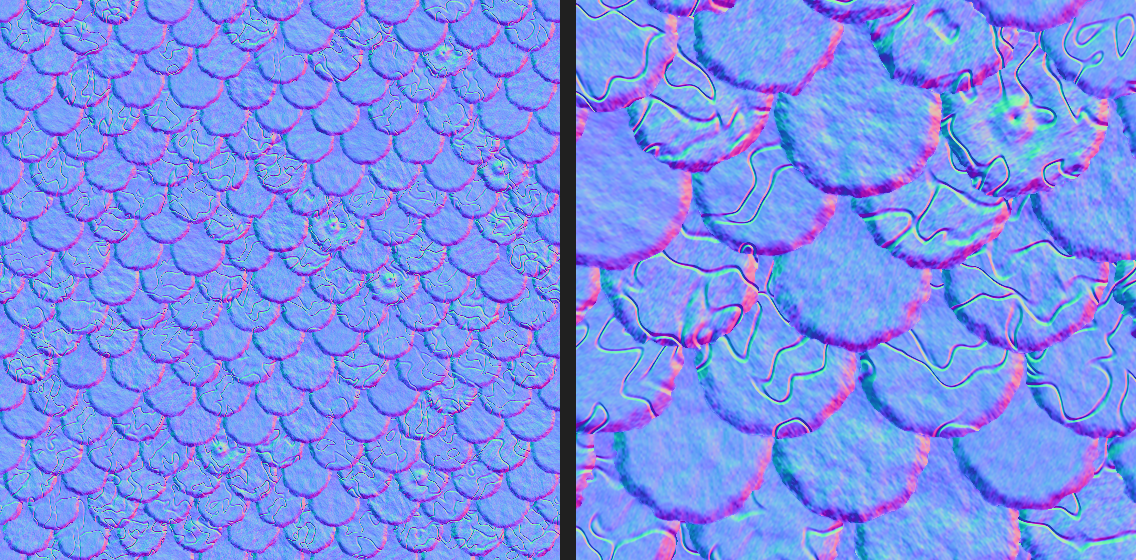
Left, the full canvas; right, a detail of the centre.
Write a three.js fragment shader that draws this texture map.

```glsl
// Tangent-space normal map of overlapping, weathered round scales.
varying vec2 vUv;

const float COLUMNS = 10.0;     // scales across; rows are half a unit apart
const float ROWS = 20.0;
const float BASELINE = 0.07;    // height of the lowest row of tips
const float RIM_WIDTH = 0.1;
const float RIM_SLOPE = 0.8;

float hash(vec2 p) {
  return fract(sin(dot(p, vec2(127.1, 311.7))) * 43758.5453);
}

float noise(vec2 p) {
  vec2 i = floor(p);
  vec2 f = fract(p);
  f = f * f * (3.0 - 2.0 * f);
  float low = mix(hash(i), hash(i + vec2(1.0, 0.0)), f.x);
  float high = mix(hash(i + vec2(0.0, 1.0)), hash(i + vec2(1.0)), f.x);
  return mix(low, high, f.y);
}

float fbm(vec2 p) {
  float sum = 0.0;
  float amp = 0.5;
  for (int i = 0; i < 4; i++) {
    sum += amp * noise(p);
    p = p * 2.03 + 17.3;
    amp *= 0.5;
  }
  return sum;
}

mat2 rotation(float a) {
  return mat2(cos(a), sin(a), -sin(a), cos(a));
}

// Distance to a scale: a half disc below, straight sides above
float scaleDistance(vec2 p, float radius) {
  return length(vec2(p.x, min(p.y, 0.0))) - radius;
}

// Relief of one scale: grain, wrinkles and an occasional ringed dent
float relief(vec2 p, float seed) {
  vec2 q = rotation((seed - 0.5) * 2.4) * p * vec2(1.3, 0.85) + seed * 40.0;
  float grain = fbm(q * 7.0);
  float warp = noise(q * 5.0 + 9.0);
  float fold = abs(noise(q * vec2(4.0, 7.0) + warp * 1.6) - 0.5);
  float wrinkle = smoothstep(0.09, 0.0, fold) * 0.35;
  float r = length(p + vec2(0.05, 0.02));
  float dent = sin(r * 26.0) * exp(-r * 7.0) * step(0.94, seed);
  return grain - wrinkle * step(0.35, fract(seed * 7.0)) + dent * 0.9;
}

vec2 reliefSlope(vec2 p, float seed) {
  const float e = 0.012;
  float h = relief(p, seed);
  return vec2(h - relief(p + vec2(e, 0.0), seed),
              h - relief(p + vec2(0.0, e), seed)) / e;
}

void main() {
  vec2 p = vUv * COLUMNS - vec2(0.0, BASELINE);
  float baseRow = floor(p.y * 2.0);

  vec2 slope = vec2(0.0);
  vec2 topLocal = p;
  float topSeed = 0.5;
  float topRim = 0.0;

  // Lay the rows from low to high, each covering the one beneath
  for (int k = -3; k <= 1; k++) {
    float row = baseRow + float(k);
    float shift = 0.5 * mod(row + 1.0, 2.0);
    for (int j = 0; j <= 1; j++) {
      float col = floor(p.x - shift) + float(j);
      vec2 id = vec2(mod(col, COLUMNS), mod(row, ROWS));
      float seed = hash(id + 3.7);
      float radius = mix(0.44, 0.5, hash(id + 11.3));
      vec2 jitter = vec2(hash(id + 23.1), hash(id + 31.9)) - 0.5;
      vec2 center = vec2(col + shift, row * 0.5 + 0.47) + jitter * vec2(0.09, 0.13);
      vec2 local = p - center;

      // Chipped outline
      float chip = noise(local * 8.0 + seed * 60.0) - 0.5;
      chip += 0.5 * (noise(local * 24.0 + seed * 90.0) - 0.5);
      float d = scaleDistance(local, radius) + chip * mix(0.025, 0.065, seed);

      float cover = smoothstep(0.012, -0.012, d);
      float rim = smoothstep(-RIM_WIDTH, -0.3 * RIM_WIDTH, d);
      vec2 radial = vec2(local.x, min(local.y, 0.0));
      vec2 outward = radial / (length(radial) + 0.0001);

      // The face leans upward and levels out under the next row
      float lean = mix(0.27, 0.06, smoothstep(0.05, 0.5, local.y));
      lean += (hash(id + 47.0) - 0.5) * 0.1;
      vec2 face = vec2((hash(id + 53.0) - 0.5) * 0.08 - 0.03, lean);
      slope = mix(slope, face * (1.0 - 0.4 * rim) + outward * rim * RIM_SLOPE, cover);

      if (cover > 0.5) {
        topLocal = local;
        topSeed = seed;
        topRim = rim;
      }
    }
  }

  // Surface wear, rougher along the rim
  float roughness = mix(0.03, 0.06, fract(topSeed * 13.0)) * (1.0 + 0.7 * topRim);
  slope += reliefSlope(topLocal, topSeed) * roughness;

  // Pack the unit normal into colour
  slope *= min(1.0, 0.92 / (length(slope) + 0.0001));
  vec3 normal = vec3(slope, sqrt(1.0 - dot(slope, slope)));
  gl_FragColor = vec4(normal * 0.5 + 0.5, 1.0);
}
```
